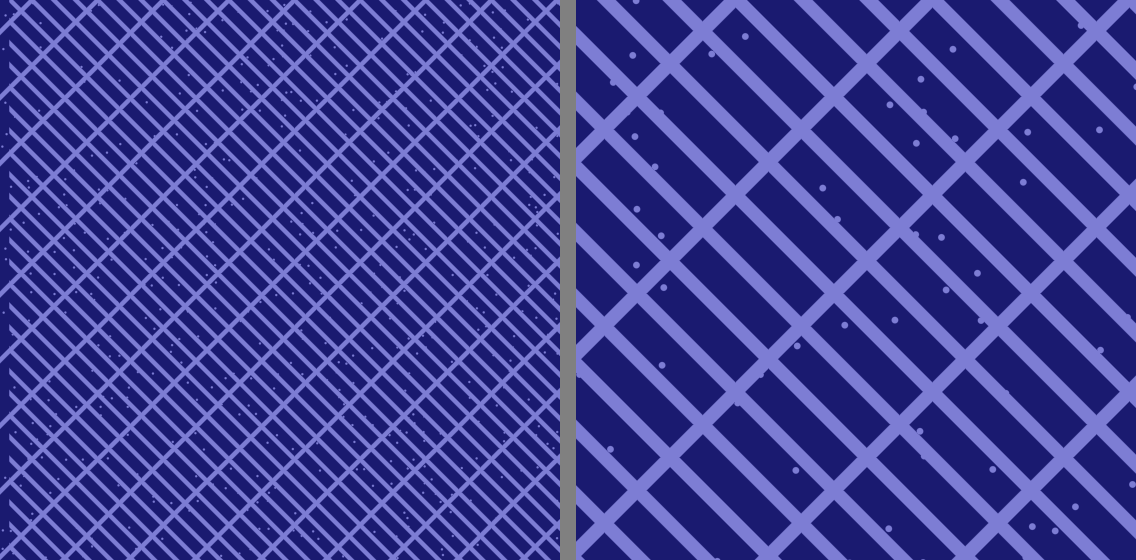
Left, the full canvas; right, a detail of the centre.
This pattern is drawn by a WebGL 2 fragment shader. Its source:

```glsl
#version 300 es
precision highp float;
// A diagonal ladder lattice: long rising rails joined by three times as many
// falling rungs, in pale violet on navy, sprinkled with tiny pale specks.
// Rails and rungs are repeated line distances; specks are hashed grid cells.
uniform vec2 u_resolution;
out vec4 fragColor;

vec2 hash22(vec2 p) {
    vec3 q = fract(p.xyx * vec3(0.1031, 0.1030, 0.0973));
    q += dot(q, q.yzx + 33.33);
    return fract((q.xx + q.yz) * q.zy);
}

// Perpendicular distance to the nearest diagonal line; period is along an axis.
float lineDistance(float t, float period) {
    return abs(fract(t / period + 0.5) - 0.5) * period * 0.7071;
}

// Smooth coverage of a shape from its signed distance.
float coverage(float d, float blur) {
    return 1.0 - smoothstep(-blur, blur, d);
}

// Small dots, present in a random share of the cells.
float specks(vec2 uv, float blur) {
    vec2 grid = uv * 64.0;
    vec2 cell = floor(grid);
    vec2 center = 0.2 + 0.6 * hash22(cell + 7.0);
    float present = step(hash22(cell + 91.0).x, 0.15);
    float d = length(fract(grid) - center) / 64.0 - 0.0020;
    return present * coverage(d, blur);
}

void main() {
    vec2 uv = gl_FragCoord.xy / u_resolution;
    float blur = 0.75 / min(u_resolution.x, u_resolution.y);
    vec2 p = vec2(uv.x, 1.0 - uv.y); // measured from the top left

    // Rails rise to the right, rungs fall to the right.
    float rail = coverage(lineDistance(p.x + p.y - 0.0573, 0.1172) - 0.0041, blur);
    float rung = coverage(lineDistance(p.x - p.y - 0.0180, 0.03906) - 0.0040, blur);

    // The rungs stop short of the left edge.
    rung *= smoothstep(-blur, blur, p.x - 0.0165);

    float ink = max(max(rail, rung), specks(uv, blur));
    vec3 navy = vec3(0.10, 0.10, 0.44);
    vec3 violet = vec3(0.49, 0.49, 0.83);
    fragColor = vec4(mix(navy, violet, ink), 1.0);
}
```
